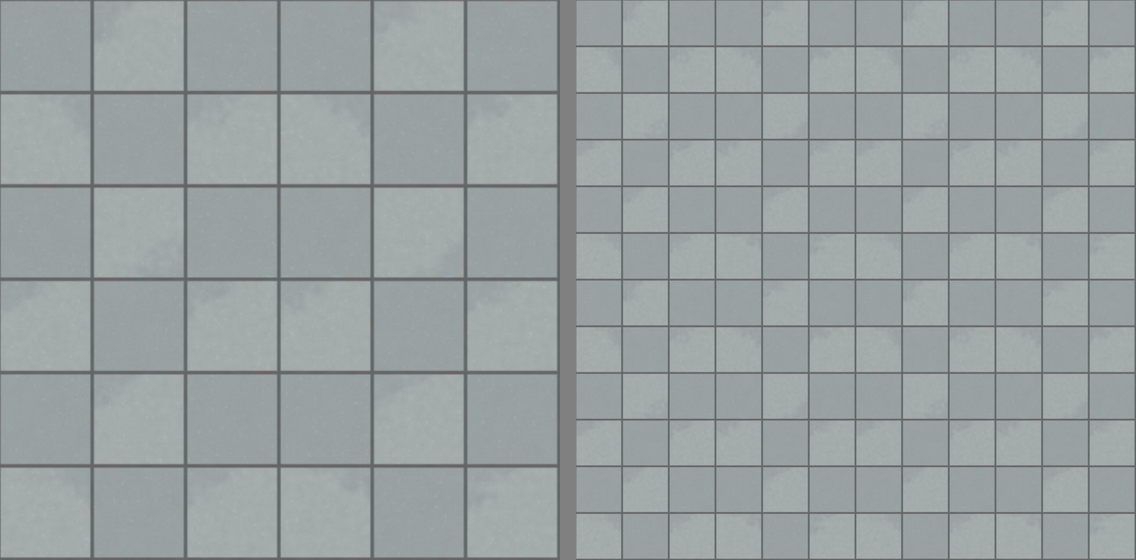
Left: one tile. Right: repeated 2 by 2.
This pattern is drawn by a WebGL 2 fragment shader. Its source:

```glsl
#version 300 es
precision highp float;

uniform vec2 u_resolution;
out vec4 fragColor;

const float TILES = 6.0;
const vec2 JOINT_SHIFT = vec2(0.012, 0.008);
const vec3 DARK_TILE = vec3(0.598, 0.632, 0.632);
const vec3 LIGHT_TILE = vec3(0.639, 0.674, 0.670);
const vec3 GROUT_VERTICAL = vec3(0.375, 0.410, 0.405);
const vec3 GROUT_HORIZONTAL = vec3(0.395, 0.395, 0.400);
const vec3 ROSE_TINT = vec3(0.035, -0.015, -0.010);
const vec3 TEAL_TINT = vec3(-0.030, 0.055, 0.055);

vec2 hash2(vec2 p) {
    vec3 q = fract(p.xyx * vec3(0.1031, 0.1030, 0.0973));
    q += dot(q, q.yzx + 33.33);
    return fract((q.xx + q.yz) * q.zy);
}

float cornerGradient(vec2 cell, vec2 offset, vec2 f, float period) {
    vec2 g = hash2(mod(cell + offset, period)) * 2.0 - 1.0;
    return dot(g, f - offset);
}

// Gradient noise that wraps after a whole period
float gradientNoise(vec2 uv, float period) {
    vec2 p = uv * period;
    vec2 i = floor(p);
    vec2 f = p - i;
    vec2 u = f * f * f * (f * (f * 6.0 - 15.0) + 10.0);
    float low = mix(cornerGradient(i, vec2(0, 0), f, period),
                    cornerGradient(i, vec2(1, 0), f, period), u.x);
    float high = mix(cornerGradient(i, vec2(0, 1), f, period),
                     cornerGradient(i, vec2(1, 1), f, period), u.x);
    return mix(low, high, u.y);
}

// Two light or dark tiles beside one of the other kind, swapped every row
float isLight(vec2 cell) {
    float middle = 1.0 - step(0.5, abs(mod(cell.x, 3.0) - 1.0));
    float odd = mod(cell.y, 2.0);
    return mix(middle, 1.0 - middle, odd);
}

// Cloudy shade that spreads from one corner of a light tile
float cornerShade(vec2 local, vec2 cell, float wobble) {
    bool lowerRight = cell.y == 2.0;
    bool upperRight = mod(cell.x, 3.0) == 0.0 && mod(cell.y, 4.0) == 1.0;
    vec2 flip = vec2(lowerRight || upperRight, lowerRight);
    vec2 q = mix(local, 1.0 - local, flip);
    float reach = q.x * 0.75 + q.y + wobble * 0.3;
    return 1.0 - smoothstep(0.25, 0.60, reach);
}

vec2 jointMask(vec2 dist, vec2 pixel) {
    vec2 softness = max(vec2(0.026), pixel * 1.5);
    return 1.0 - smoothstep(0.019 - softness * 0.5, 0.019 + softness * 0.5, dist);
}

void main() {
    // Rows are counted downward from the top
    vec2 uv = gl_FragCoord.xy / u_resolution;
    uv.y = 1.0 - uv.y;
    vec2 p = uv * TILES + JOINT_SHIFT;
    vec2 cell = mod(floor(p), TILES);
    vec2 local = fract(p);
    vec2 jointDist = min(local, 1.0 - local);

    // Tile tone with corner clouds
    float light = isLight(cell);
    float cloud = gradientNoise(uv, 24.0);
    float mottle = gradientNoise(uv, 66.0);
    float grain = gradientNoise(uv, 180.0);
    float shade = cornerShade(local, cell, cloud + mottle * 0.4);
    vec3 color = mix(DARK_TILE, LIGHT_TILE, light * (1.0 - 0.8 * shade));

    // Fine surface wear, stronger on the light tiles
    color += cloud * 0.008 + mottle * mix(0.008, 0.020, light) + grain * 0.014;
    color += 0.020 * smoothstep(0.22, 0.50, gradientNoise(uv, 120.0));

    // Faint stains along the tile edges
    vec2 rim = 1.0 - smoothstep(0.025, 0.050, jointDist);
    float stain = smoothstep(0.0, 0.35, gradientNoise(uv, 18.0));
    color += ROSE_TINT * max(rim.x, rim.y) * stain;
    float fleck = smoothstep(0.05, 0.35, gradientNoise(uv, 42.0));
    float lowerRim = rim.y * step(0.5, local.y) * float(cell.y == 2.0);
    color += TEAL_TINT * lowerRim * fleck;

    // Soft joints
    vec2 joint = jointMask(jointDist, TILES / u_resolution);
    float jointWear = gradientNoise(uv, 36.0) * 0.025;
    color = mix(color, GROUT_VERTICAL + jointWear, joint.x);
    color = mix(color, GROUT_HORIZONTAL + jointWear, joint.y);

    fragColor = vec4(color, 1.0);
}
```
